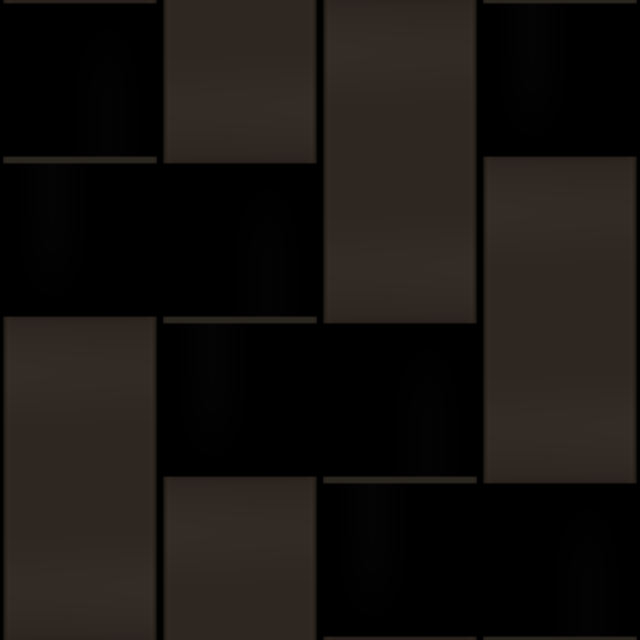
Write a Shadertoy shader that draws this pattern.

```glsl
// Two-over-two twill weave: brown vertical bands over black horizontal ones.
// Each column shifts the float by one cell; soft sheens mark where bands bend,
// and slim slits between the black bands reveal the brown beneath.

const float CELLS = 4.0;          // bands across and down
const float HALF_GAP = 0.021;     // half the slit between bands, in cells
const float SOFTNESS = 0.009;     // least edge blur, in cells
const float BEND_OFFSET = 0.67;   // sheen distance from the float's centre
const float BEND_WIDTH = 0.24;
const float GLINT_WIDTH = 0.15;
const float RIM_WIDTH = 0.032;
const vec3 BROWN = vec3(0.176, 0.148, 0.128);
const vec3 BROWN_SHEEN = vec3(0.021, 0.021, 0.021);
const vec3 BROWN_RIM = vec3(0.125, 0.106, 0.082);
const vec3 RIM_GLOW = vec3(0.012, 0.013, 0.002);
const vec3 SLIT_BROWN = vec3(0.168, 0.146, 0.120);
const vec3 BLACK_GLINT = vec3(0.014);

float bell(float x, float width) {
    float q = x / width;
    return exp(-q * q);
}

// Coverage inside a boundary, d < 0 being inside
float cover(float d, float blur) {
    return 1.0 - smoothstep(-blur, blur, d);
}

// Brown float: along runs -1..1 between its ends, across runs 0..1
vec3 shadeBrown(float along, float across, float sideInset) {
    float sheen = bell(along - BEND_OFFSET, BEND_WIDTH) * mix(1.0, 0.75, across)
                + bell(along + BEND_OFFSET, BEND_WIDTH) * mix(0.75, 1.0, across);
    vec3 color = BROWN + BROWN_SHEEN * sheen;
    float endInset = max(1.0 + HALF_GAP - abs(along), 0.0);
    color *= 1.0 - 0.14 * exp(-endInset / 0.035);
    color = mix(BROWN_RIM, color, smoothstep(0.0, RIM_WIDTH, sideInset));
    return color + RIM_GLOW * bell(sideInset - RIM_WIDTH, 0.016);
}

// Black float: a faint glint high near its left end and low near its right
vec3 shadeBlack(float along, float across) {
    float high = bell(along + BEND_OFFSET, GLINT_WIDTH) * smoothstep(0.0, 0.65, across);
    float low = bell(along - BEND_OFFSET, GLINT_WIDTH) * smoothstep(1.0, 0.35, across);
    return BLACK_GLINT * (high + 0.75 * low);
}

void mainImage(out vec4 fragColor, in vec2 fragCoord) {
    vec2 p = CELLS * fragCoord / iResolution.y;
    vec2 cell = floor(p);
    vec2 local = p - cell;
    float blur = max(SOFTNESS, 0.75 * CELLS / iResolution.y);

    // Signed positions along the floats, zero at their centres
    float brownAlong = mod(p.y + cell.x + 1.0, 4.0) - 2.0;
    float blackAlong = mod(p.x + cell.y - 1.0, 4.0) - 2.0;

    // Brown shows on top of its float and through the slit halfway between floats
    float sideInset = 0.5 - HALF_GAP - abs(local.x - 0.5);
    float column = cover(-sideInset, blur);
    float overFloat = cover(abs(brownAlong) - 1.0 - HALF_GAP, blur);
    float slit = cover(2.0 - HALF_GAP - abs(brownAlong), blur);

    vec3 color = shadeBlack(blackAlong, local.y);
    color = mix(color, SLIT_BROWN, slit * column);
    color = mix(color, shadeBrown(brownAlong, local.x, sideInset), overFloat * column);
    fragColor = vec4(color, 1.0);
}
```
